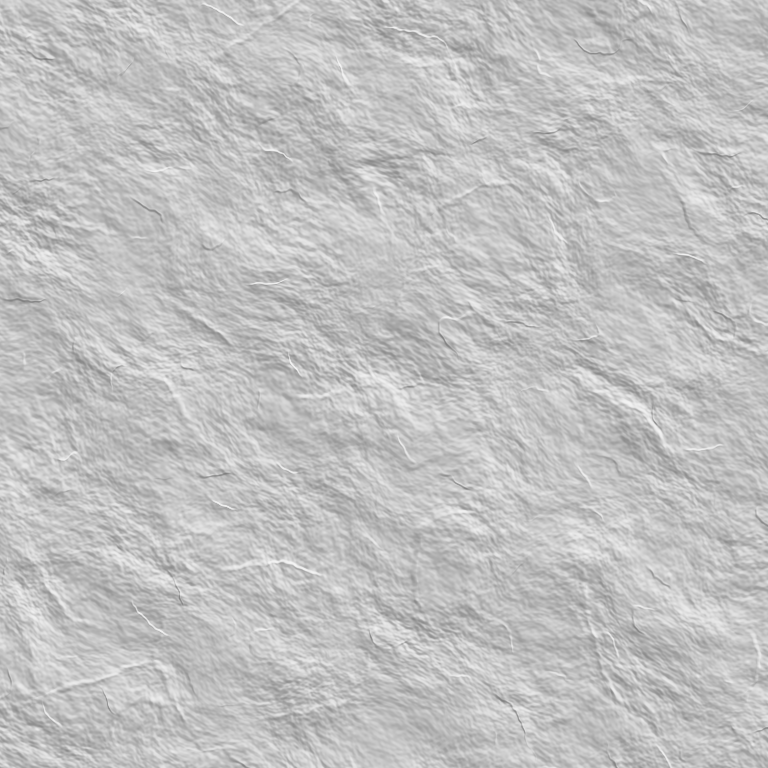
Reproduce this texture procedurally as a WebGL 1 fragment shader.

```glsl
precision highp float;
uniform vec2 u_resolution;

#define BASE_TONE 0.757
#define RELIEF 0.041
#define LIGHT_LIMIT 0.23
#define SHADOW_LIMIT 0.36
#define LIGHT_DIR vec2(0.45, 0.89)
#define GRAIN_DIR vec2(0.86, -0.51)
#define GRAIN_STRETCH 0.76
#define FINE_GAIN 1.21
#define SAMPLE_STEP 0.002
#define LEDGE_HEIGHT 0.020
#define CRACK_HEIGHT 0.014
#define CRACK_SCALE 3.6

vec2 hash2(vec2 cell) {
  vec3 q = fract(cell.xyx * vec3(0.1031, 0.1030, 0.0973));
  q += dot(q, q.yzx + 33.33);
  return fract((q.xx + q.yz) * q.zy);
}

float cornerSlope(vec2 cell, vec2 offset) {
  float angle = 6.2832 * hash2(cell).x;
  return dot(vec2(cos(angle), sin(angle)), offset);
}

// Gradient noise, centred on zero
float noise(vec2 p) {
  vec2 i = floor(p), f = fract(p);
  vec2 u = f * f * f * (f * (f * 6.0 - 15.0) + 10.0);
  vec2 e = vec2(1.0, 0.0);
  float low = mix(cornerSlope(i, f), cornerSlope(i + e, f - e), u.x);
  float high = mix(cornerSlope(i + e.yx, f - e.yx), cornerSlope(i + 1.0, f - 1.0), u.x);
  return mix(low, high, u.y);
}

// Two independent noises, used to displace positions
vec2 noise2(vec2 p) {
  return vec2(noise(p + 11.0), noise(p + 57.0));
}

// Cellular noise: gap between the two nearest points, zero on cell borders
float cellBorder(vec2 p) {
  vec2 i = floor(p), f = fract(p);
  float nearest = 8.0, second = 8.0;
  for (int y = -1; y <= 1; y++) {
    for (int x = -1; x <= 1; x++) {
      vec2 cell = vec2(float(x), float(y));
      float d = length(cell + hash2(i + cell + 71.0) - f);
      second = min(second, max(nearest, d));
      nearest = min(nearest, d);
    }
  }
  return second - nearest;
}

// Ragged step with a raised lip along a noise contour
float ledge(vec2 p, float scale) {
  float patches = smoothstep(0.1, 0.34, noise(p * scale * 1.2 + 19.7));
  float level = noise(p * scale + 5.3) / 0.024;
  return patches * (smoothstep(-1.0, 1.0, level) + 0.4 * exp(-level * level));
}

float plasterHeight(vec2 p) {
  // Bend the surface broadly, then fray it finely
  p += 0.022 * noise2(p * 7.0);
  vec2 frayed = p + 0.003 * noise2(p * 40.0);
  vec2 ragged = p + 0.007 * noise2(p * 36.0) + 0.0025 * noise2(p * 110.0);

  // Layered lumps, stretched along the trowel direction, stronger when fine
  vec2 across = vec2(-GRAIN_DIR.y, GRAIN_DIR.x);
  vec2 stretch = vec2(GRAIN_STRETCH, 1.0);
  vec2 q = stretch * vec2(dot(frayed, GRAIN_DIR), dot(frayed, across)) + 9.0;
  float roughness = 1.0 + 0.8 * noise(p * 9.0 + 27.0);
  float height = 0.0;
  float scale = 6.0;
  float weight = 0.55;
  for (int octave = 0; octave < 6; octave++) {
    height += weight * roughness * noise(q * scale + float(octave) * 17.3) / scale;
    scale *= 2.03;
    weight *= FINE_GAIN;
  }

  // Broken flakes of two sizes
  vec2 r = stretch * vec2(dot(ragged, GRAIN_DIR), dot(ragged, across)) + 9.0;
  height += LEDGE_HEIGHT * ledge(r, 7.0);
  height += 0.6 * LEDGE_HEIGHT * ledge(r + 3.7, 16.0);

  // Sparse raised cracks
  float border = cellBorder(ragged * CRACK_SCALE + 4.0) / 0.028;
  float cracked = smoothstep(0.06, 0.26, noise(p * 4.3 + 63.0));
  return height + CRACK_HEIGHT * cracked * exp(-border * border);
}

void main() {
  vec2 p = gl_FragCoord.xy / min(u_resolution.x, u_resolution.y);

  // Raking light: brightness follows the slope facing the lamp
  vec2 offset = 0.5 * SAMPLE_STEP * LIGHT_DIR;
  float slope = (plasterHeight(p - offset) - plasterHeight(p + offset)) / SAMPLE_STEP;
  float shade = RELIEF * slope;

  // Soft limits, deeper for shadows than for highlights
  float bound = shade > 0.0 ? LIGHT_LIMIT : SHADOW_LIMIT;
  shade /= sqrt(1.0 + shade * shade / (bound * bound));

  gl_FragColor = vec4(vec3(BASE_TONE + shade), 1.0);
}
```
